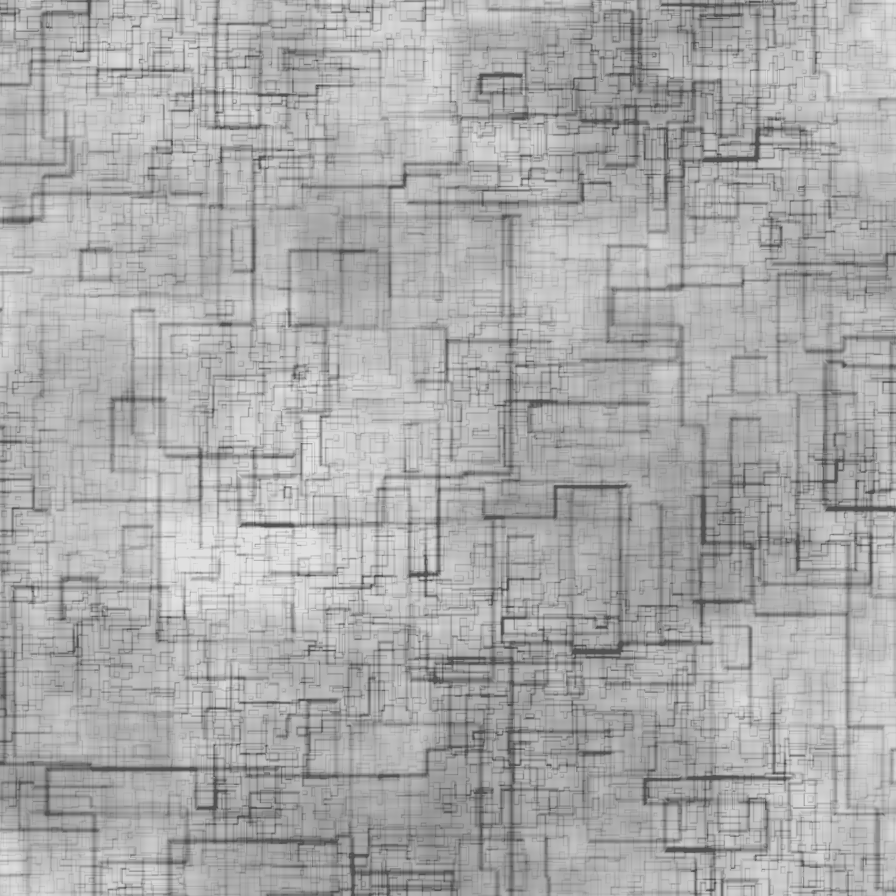
Write a WebGL 1 fragment shader that draws this texture.

```glsl
precision highp float;
// Grey armour plating: six scales of overlapping rectangles, each painted as a
// raised or sunken step, then embossed with creased edges and lit from the upper
// left. Soft rectangular stains and fine brushed streaks vary the base tone.

uniform vec2 u_resolution;

const float BASE_TONE = 0.752;
const float DARKEST = 0.32;
const float BRIGHTEST = 0.88;
const float COARSE_CELLS = 5.5;      // plates across the canvas, coarsest layer
const float CELL_GROWTH = 1.6;       // density ratio between layers
const float COARSE_BEVEL = 0.0031;   // half width of the coarsest edges
const float BEVEL_DECAY = 0.79;
const float STRENGTH_DECAY = 0.85;
const vec2 CREASE = vec2(0.29, 0.38); // darkening of vertical, horizontal edges
const vec2 LIGHT = vec2(-0.11, 0.15);
const float RIM = 0.12;              // highlight along the upper lip of an edge
const float STAIN = 0.085;
const float CLOUD = 0.028;
const float STREAK = 0.045;

vec4 hash4(vec2 cell, float seed) {
  float n = dot(cell, vec2(127.1, 311.7)) + seed * 74.7;
  return fract(sin(n + vec4(0.0, 19.2, 47.6, 83.1)) * 43758.545);
}

float noise(vec2 p) {
  vec2 i = floor(p), f = fract(p);
  f = f * f * (3.0 - 2.0 * f);
  float low = mix(hash4(i, 9.0).x, hash4(i + vec2(1.0, 0.0), 9.0).x, f.x);
  float high = mix(hash4(i + vec2(0.0, 1.0), 9.0).x, hash4(i + 1.0, 9.0).x, f.x);
  return mix(low, high, f.y);
}

// Coverage of a sharp-cornered box with a bevelled border.
float box(vec2 p, vec2 halfSize, float bevel) {
  vec2 d = abs(p) - halfSize;
  return 1.0 - smoothstep(-bevel, bevel, max(d.x, d.y));
}

// Paints jittered boxes over each other in a fixed order. Only two levels are
// used, so neighbours of equal height merge into stepped outlines.
// Returns slope in xy, curvature in z and height in w.
vec4 relief(vec2 p, float cells, float bevel, float seed) {
  vec2 q = p * cells, home = floor(q);
  float b = bevel * cells, e = b * 0.8;
  vec4 around = vec4(0.5);           // heights at right, left, top, bottom
  float centre = 0.5;
  for (int j = -1; j <= 1; j++) {
    for (int i = -1; i <= 1; i++) {
      vec2 cell = home + vec2(float(i), float(j));
      vec4 shape = hash4(cell, seed);
      vec4 kind = hash4(cell, seed + 3.7);
      vec2 halfSize = mix(vec2(0.09), vec2(0.92), shape.zw * shape.zw);
      vec2 d = q - cell - 0.5 - (shape.xy - 0.5) * 0.8;
      float level = step(0.5, kind.x);
      vec4 cover = vec4(box(d + vec2(e, 0.0), halfSize, b),
                        box(d - vec2(e, 0.0), halfSize, b),
                        box(d + vec2(0.0, e), halfSize, b),
                        box(d - vec2(0.0, e), halfSize, b));
      around = mix(around, vec4(level), cover);
      centre = mix(centre, level, box(d, halfSize, b));
    }
  }
  float curvature = dot(around, vec4(1.0)) - 4.0 * centre;
  return vec4(around.x - around.y, around.z - around.w, curvature, centre);
}

// Stains, slow clouds and brushed streaks on the flat metal.
float surfaceTone(vec2 p) {
  float stains = relief(p, 4.5, 0.014, 41.0).w + relief(p, 9.0, 0.008, 57.0).w - 1.0;
  float clouds = sin(p.x * 7.0 + 1.6 * sin(p.y * 6.0 + 1.0))
               + sin(p.y * 9.0 + 1.9 * sin(p.x * 8.0 + 2.0));
  float blot = smoothstep(0.62, 0.92, noise(p * 5.0 + 7.3));
  float streaks = noise(p * vec2(24.0, 190.0)) + noise(p * vec2(170.0, 30.0))
                + noise(p * 60.0) - 1.5;
  return BASE_TONE + STAIN * stains + CLOUD * clouds - 0.1 * blot + STREAK * streaks;
}

void main() {
  vec2 p = gl_FragCoord.xy / u_resolution.y;
  float pixel = 1.0 / u_resolution.y;
  float tone = surfaceTone(p);

  // Fine detail gathers in some regions and thins out in others.
  float detail = mix(0.45, 1.15, smoothstep(0.25, 0.7, noise(p * 7.0 + 2.0)));

  float cells = COARSE_CELLS, bevel = COARSE_BEVEL, strength = 1.0;
  for (int layer = 0; layer < 6; layer++) {
    float seed = 5.0 + float(layer) * 11.0;
    vec4 r = relief(p + seed * 0.137, cells, max(bevel, 0.55 * pixel), seed);
    float shade = dot(-r.xy, LIGHT) - dot(abs(r.xy), CREASE) - RIM * r.z;
    tone += shade * strength * (layer > 1 ? detail : 1.0);
    cells *= CELL_GROWTH;
    bevel *= BEVEL_DECAY;
    strength *= STRENGTH_DECAY;
  }
  gl_FragColor = vec4(vec3(clamp(tone, DARKEST, BRIGHTEST)), 1.0);
}
```
